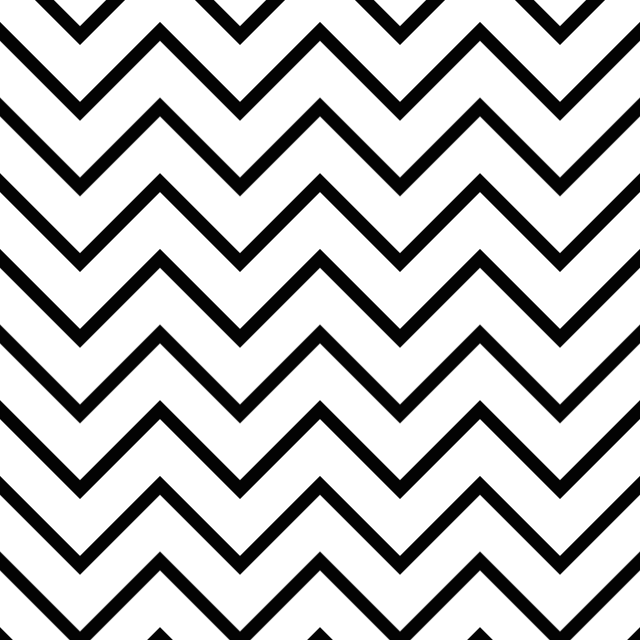
Write a three.js fragment shader that draws this pattern.

```glsl
// Black chevron lines on white: four zigzags across, stacked at an even spacing.
// A triangle wave shifts the height, which is then repeated so that each band
// holds one line; the distance to that line gives a smooth, mitred stroke.

varying vec2 vUv;

const vec3 PAPER = vec3(1.0);
const vec3 INK = vec3(0.01);

const float ZIGZAGS_ACROSS = 4.0;
const float ROW_SPACING = 0.11823;   // height from one line to the next
const float PEAK_HEIGHT = 0.5964;    // centre of one line at its peak
const float LINE_HEIGHT = 0.0295;    // line width, measured vertically

// Depth below the peak: 0 at whole multiples of the period, rising at 45 degrees.
float zigzagDepth(float x, float period) {
  return abs(x - period * floor(x / period + 0.5));
}

// Distance from y to the nearest multiple of the spacing.
float distanceToRow(float y, float spacing) {
  return abs(y - spacing * floor(y / spacing + 0.5));
}

// Antialiased coverage of a stroke, given the distance to its centre.
float strokeCoverage(float dist, float halfWidth, float blur) {
  return clamp(0.5 + (halfWidth - dist) / blur, 0.0, 1.0);
}

void main() {
  // Flatten the zigzags into level rows
  float level = vUv.y - PEAK_HEIGHT + zigzagDepth(vUv.x, 1.0 / ZIGZAGS_ACROSS);

  // Vertical distance, scaled to run perpendicular to the 45 degree strokes
  float perpendicular = sqrt(0.5);
  float dist = distanceToRow(level, ROW_SPACING) * perpendicular;
  float halfWidth = 0.5 * LINE_HEIGHT * perpendicular;

  float blur = 1.2 * fwidth(vUv.y);
  float line = strokeCoverage(dist, halfWidth, blur);
  gl_FragColor = vec4(mix(PAPER, INK, line), 1.0);
}
```
